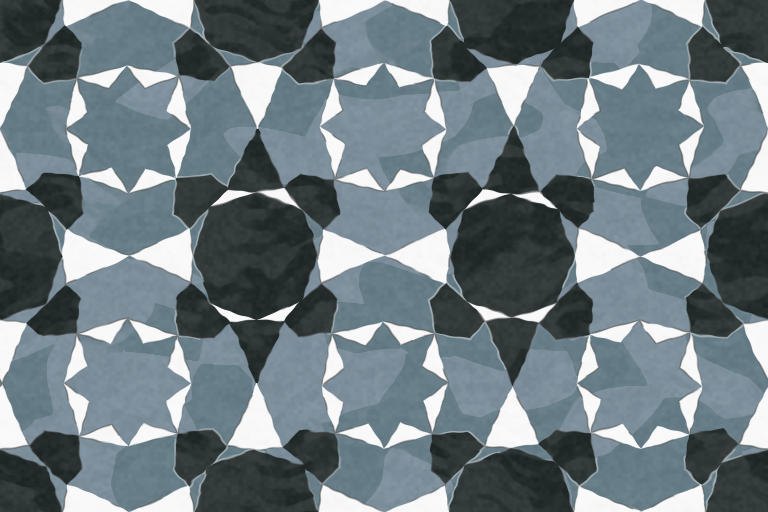
A Shadertoy shader for this pattern:

```glsl
// Hand-painted geometric tiling: dark octagons ringed by dark kites, white bow ties and eight-pointed stars.
// Each square cell is folded into one wedge, where straight edges bound every shape;
// wrapping cellular noise gives the brush patches, layered sines the unsteady hand.

const float TAU = 6.2831853;
const vec2 REPEATS = vec2(3.0, 2.0);       // cells across and down

const vec3 GREY_LIGHT = vec3(0.49, 0.56, 0.61);
const vec3 GREY_DEEP = vec3(0.40, 0.49, 0.53);
const vec3 WHITE = vec3(0.98);
const vec3 BLACK_LIGHT = vec3(0.20, 0.23, 0.23);
const vec3 BLACK_DEEP = vec3(0.13, 0.16, 0.16);
const vec3 PENCIL = vec3(0.25, 0.24, 0.23);

// Wedge corners in cell units, octagon centre at the origin, star centre at (0.5, 0.5)
const vec2 OCT_AXIS = vec2(0.246, 0.0);
const vec2 OCT_DIAG = vec2(0.182, 0.182);
const vec2 KITE_SIDE = vec2(0.260, 0.107);
const vec2 KITE_SHOULDER = vec2(0.320, 0.168);
const vec2 STAR_DIAG = vec2(0.304, 0.304);
const vec2 STAR_AXIS = vec2(0.5, 0.250);
const vec2 STAR_NOTCH = vec2(0.434, 0.344);
const vec2 BOW_TIP = vec2(0.5, 0.0);

const float DRIFT = 0.005;                 // slow bend of the drawing
const float TREMOR = 0.0016;               // fine shake of the hand
const float RAGGED = 0.010;                // uneven edge of the dark paint
const float LINE_WIDTH = 0.003;            // pencil line half width
const float SLIVER = 0.007;                // bare gap beside dark paint

vec2 hash2(vec2 c) {
    return fract(sin(vec2(dot(c, vec2(127.1, 311.7)), dot(c, vec2(269.5, 183.3)))) * 43758.55);
}

// Soft cellular noise: blended random tone of the nearest cells, wrapping over the canvas
float patches(vec2 p, vec2 freq, float sharpness) {
    vec2 g = p * freq, base = floor(g);
    float tone = 0.0, total = 0.0;
    for (int j = -1; j <= 1; j++)
    for (int i = -1; i <= 1; i++) {
        vec2 cell = base + vec2(i, j);
        vec2 id = mod(cell, REPEATS * freq);
        vec2 away = cell + 0.15 + 0.7 * hash2(id) - g;
        float weight = exp(-sharpness * dot(away, away));
        tone += weight * hash2(id + 37.0).x;
        total += weight;
    }
    return tone / max(total, 1e-9);
}

vec2 wobble(vec2 uv) {
    vec2 a = TAU * uv;
    vec2 slow = sin(vec2(2.0 * a.y + 3.0 * a.x + 1.0, 4.0 * a.x - 3.0 * a.y + 2.0))
              + 0.6 * sin(vec2(7.0 * a.y - 5.0 * a.x, 8.0 * a.x + 5.0 * a.y + 4.0));
    vec2 fast = sin(vec2(31.0 * a.y + 17.0 * a.x, 37.0 * a.x - 19.0 * a.y));
    return DRIFT * slow + TREMOR * fast;
}

// Signed distance to the line a-b, negative on its left
float edge(vec2 p, vec2 a, vec2 b) {
    vec2 d = normalize(b - a);
    return dot(p - a, vec2(d.y, -d.x));
}

float triangle(vec2 p, vec2 a, vec2 b, vec2 c) {
    return max(edge(p, a, b), max(edge(p, b, c), edge(p, c, a)));
}

float fill(float d, float aa) {
    return smoothstep(aa, -aa, d);
}

void mainImage(out vec4 fragColor, in vec2 fragCoord) {
    vec2 uv = fragCoord / iResolution.xy;
    vec2 flat_p = uv * REPEATS;
    vec2 p = flat_p + wobble(uv);
    float aa = 0.75 * REPEATS.y / iResolution.y;

    // Fold the cell into one wedge
    vec2 id = mod(round(p), REPEATS);
    vec2 q = abs(p - round(p));
    bool upright = q.y > q.x;
    vec2 w = upright ? q.yx : q;
    bool darkArm = upright && id.y == 1.0 && id.x > 0.0;

    // Paint texture
    vec2 brush = flat_p + 0.05 * sin(TAU * (flat_p.yx * vec2(2.0, 1.0) + uv));
    float broad = patches(brush, vec2(4.0, 5.0), 28.0);
    float streak = patches(brush + 0.02 * sin(TAU * 3.0 * flat_p.yx), vec2(12.0, 26.0), 7.0);
    float grain = patches(flat_p, vec2(60.0), 6.0);

    // Shapes
    float ragged = RAGGED * (streak - 0.5);
    float octagon = edge(w, OCT_AXIS, OCT_DIAG) + ragged;
    float kite = max(edge(w, OCT_DIAG, KITE_SIDE),
                 max(edge(w, KITE_SIDE, KITE_SHOULDER), edge(w, KITE_SHOULDER, STAR_DIAG))) + ragged;
    float arm = max(edge(w, BOW_TIP, KITE_SIDE), edge(w, KITE_SIDE, OCT_AXIS));
    float gap = triangle(w, OCT_AXIS, KITE_SIDE, OCT_DIAG);
    float starWhite = triangle(w, STAR_AXIS, STAR_NOTCH, STAR_DIAG);
    float starField = edge(w, STAR_DIAG, STAR_AXIS);

    float dark = min(octagon, kite);
    float white = min(starWhite, darkArm ? gap : arm);
    if (darkArm) dark = min(dark, arm + ragged);

    // Grey ground with overlapping brush patches, deeper inside the stars
    float tone = broad + 0.12 * (streak - 0.5) + 0.10 * fill(starField, aa);
    vec3 color = mix(GREY_LIGHT, GREY_DEEP, smoothstep(0.46, 0.56, tone));
    color += 0.035 * (grain - 0.5) + 0.03 * (streak - 0.5);

    // White shapes, bare slivers, then thick dark paint
    color = mix(color, WHITE - 0.02 * grain * streak, fill(white, aa));
    float bare = fill(dark - SLIVER, aa) * smoothstep(0.55, 0.75, broad);
    color = mix(color, WHITE, 0.4 * bare);
    float gloss = smoothstep(0.3, 0.7, 0.5 * broad + 0.5 * streak);
    vec3 black = mix(BLACK_DEEP, BLACK_LIGHT, gloss) + 0.04 * (grain - 0.5);
    color = mix(color, black, fill(dark, aa));

    // Broken pencil outline
    float outline = fill(min(abs(white), abs(dark)) - LINE_WIDTH, aa);
    color = mix(color, PENCIL, outline * 0.5 * smoothstep(0.3, 0.7, streak));

    fragColor = vec4(color, 1.0);
}
```
